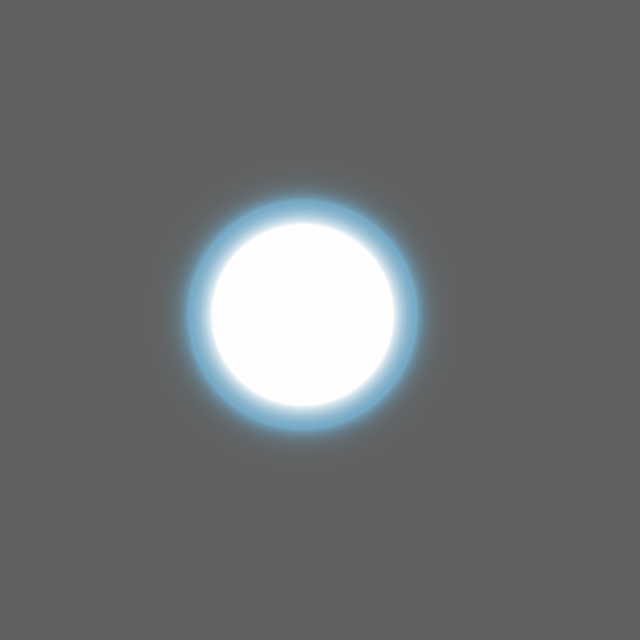
A WebGL 2 fragment shader for this background:

```glsl
#version 300 es
precision highp float;

uniform vec2 u_resolution;
out vec4 fragColor;

#define CENTER vec2(0.473, 0.508)
#define CORE_RADIUS 0.139
#define RIM_RADIUS 0.178
#define RIM_EASE 1.7
#define HALO_FALLOFF vec3(0.0115, 0.0145, 0.0145)
#define BACKGROUND vec3(0.378)
#define CORE_COLOR vec3(0.997)
#define RIM_COLOR vec3(0.465, 0.665, 0.775)

// White core easing out into the blue rim
vec3 discColor(float radius) {
    float t = clamp((radius - CORE_RADIUS) / (RIM_RADIUS - CORE_RADIUS), 0.0, 1.0);
    float rim = 1.0 - pow(1.0 - t, RIM_EASE);
    rim *= smoothstep(0.0, 0.15, t);
    return mix(CORE_COLOR, RIM_COLOR, rim);
}

// Glow outside the rim; red fades first, leaving a cooler tail
vec3 haloAmount(float radius) {
    return exp(-max(radius - RIM_RADIUS, 0.0) / HALO_FALLOFF);
}

void main() {
    vec2 uv = gl_FragCoord.xy / u_resolution;
    vec2 offset = uv - CENTER;
    offset.x *= u_resolution.x / u_resolution.y;
    float radius = length(offset);

    vec3 color = mix(BACKGROUND, discColor(radius), haloAmount(radius));
    fragColor = vec4(color, 1.0);
}
```
